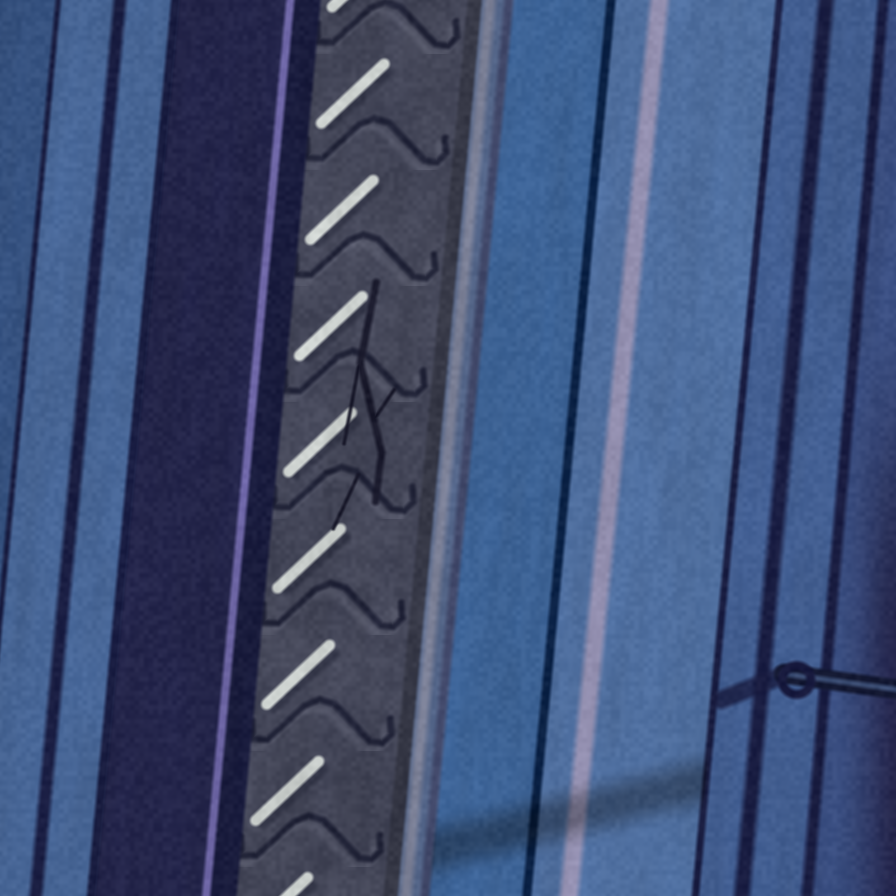
Reproduce this texture procedurally as a WebGL 1 fragment shader.

```glsl
precision highp float;
// Slanted blue painted panels beside a dark ribbed strip with pale slots and hooked grooves.
uniform vec2 u_resolution;

float hash(vec2 p) {
  return fract(sin(dot(p, vec2(127.1, 311.7))) * 43758.5453);
}

float noise(vec2 p) {
  vec2 i = floor(p), f = fract(p);
  f = f * f * (3.0 - 2.0 * f);
  return mix(mix(hash(i), hash(i + vec2(1, 0)), f.x),
             mix(hash(i + vec2(0, 1)), hash(i + vec2(1, 1)), f.x), f.y);
}

float fbm(vec2 p) {
  float sum = 0.0, amp = 0.5;
  for (int i = 0; i < 4; i++) {
    sum += amp * noise(p);
    p = p * 2.03 + 7.1;
    amp *= 0.5;
  }
  return sum;
}

float segment(vec2 p, vec2 a, vec2 b) {
  vec2 d = b - a;
  return length(p - a - d * clamp(dot(p - a, d) / dot(d, d), 0.0, 1.0));
}

// Soft coverage of a stroke with the given half width
float stroke(float d, float halfWidth, float soft) {
  return 1.0 - smoothstep(halfWidth - soft, halfWidth + soft, abs(d));
}

float edge(float x, float at) {
  return smoothstep(at - 0.003, at + 0.003, x);
}

float grooveDistance(vec2 q) {
  float d = segment(q, vec2(0.357, 0.156), vec2(0.359, 0.176));
  d = min(d, segment(q, vec2(0.359, 0.176), vec2(0.376, 0.177)));
  d = min(d, segment(q, vec2(0.376, 0.177), vec2(0.414, 0.139)));
  d = min(d, segment(q, vec2(0.414, 0.139), vec2(0.430, 0.132)));
  d = min(d, segment(q, vec2(0.430, 0.132), vec2(0.447, 0.137)));
  d = min(d, segment(q, vec2(0.447, 0.137), vec2(0.491, 0.179)));
  d = min(d, segment(q, vec2(0.491, 0.179), vec2(0.505, 0.181)));
  d = min(d, segment(q, vec2(0.505, 0.181), vec2(0.514, 0.171)));
  return min(d, segment(q, vec2(0.514, 0.171), vec2(0.511, 0.154)));
}

vec3 ribbedStrip(vec2 s) {
  vec3 col = vec3(0.27, 0.28, 0.35) + 0.07 * (fbm(s * 22.0) - 0.5);
  col *= 1.0 - 0.2 * edge(s.x, 0.522);
  vec2 q = vec2(s.x, mod(s.y - 0.06, 0.1297) + 0.06);
  col += 0.06 * stroke(grooveDistance(q + vec2(0.006, -0.009)), 0.004, 0.004);
  col = mix(col, vec3(0.11, 0.12, 0.20), 0.9 * stroke(grooveDistance(q), 0.0035, 0.003));
  // Pale slots with a shaded side
  float slot = segment(q, vec2(0.372, 0.137), vec2(0.435, 0.072));
  float shade = segment(q, vec2(0.381, 0.141), vec2(0.442, 0.081));
  col = mix(col, vec3(0.17, 0.18, 0.25), 0.7 * stroke(shade, 0.005, 0.004));
  return mix(col, vec3(0.80, 0.82, 0.81), stroke(slot, 0.0065, 0.0025));
}

void main() {
  vec2 p = gl_FragCoord.xy / u_resolution;
  p.y = 1.0 - p.y;
  // Shear so every slanted seam has a constant u
  float u = p.x + 0.094 * p.y;
  // Flat panels, left to right
  vec3 col = mix(vec3(0.21, 0.32, 0.50), vec3(0.28, 0.40, 0.59), edge(u, 0.065));
  col = mix(col, vec3(0.14, 0.145, 0.29), edge(u, 0.199));
  col = mix(col, vec3(0.10, 0.11, 0.24), edge(u, 0.328));
  col = mix(col, ribbedStrip(vec2(u, p.y)), edge(u, 0.358));
  col = mix(col, vec3(0.33, 0.40, 0.54), edge(u, 0.538));
  col = mix(col, vec3(0.24, 0.39, 0.59), edge(u, 0.572));
  col = mix(col, vec3(0.31, 0.435, 0.625), edge(u, 0.685));
  col = mix(col, vec3(0.26, 0.37, 0.57), edge(u, 0.870));
  col = mix(col, vec3(0.23, 0.31, 0.51), edge(u, 0.986));
  // Dark seams
  vec3 navy = vec3(0.09, 0.10, 0.24);
  float seams = max(stroke(u - 0.065, 0.003, 0.003), stroke(u - 0.134, 0.007, 0.004));
  seams = max(seams, max(stroke(u - 0.196, 0.005, 0.003), stroke(u - 0.870, 0.004, 0.003)));
  seams = max(seams, stroke(u - 0.922, 0.0085, 0.005));
  seams = max(seams, stroke(u - 0.009 * p.y - 0.986, 0.006, 0.004));
  col = mix(col, navy, 0.95 * seams);
  col = mix(col, vec3(0.04, 0.13, 0.27), stroke(u - 0.682, 0.005, 0.003));
  // Bright ridges and the rail
  col = mix(col, vec3(0.43, 0.40, 0.65), stroke(u - 0.324, 0.0045, 0.003));
  col = mix(col, vec3(0.52, 0.53, 0.61), 0.85 * stroke(u - 0.547, 0.006, 0.005));
  col = mix(col, vec3(0.24, 0.26, 0.39), 0.85 * stroke(u - 0.568, 0.005, 0.004));
  col = mix(col, vec3(0.60, 0.57, 0.69), 0.9 * stroke(u + 0.007 * p.y - 0.736, 0.010, 0.005));
  // Forked twig lying on the strip
  float twig = segment(p, vec2(0.420, 0.315), vec2(0.402, 0.405));
  twig = min(twig, segment(p, vec2(0.402, 0.405), vec2(0.426, 0.505)));
  twig = min(twig, segment(p, vec2(0.426, 0.505), vec2(0.419, 0.560)));
  float fork = segment(p, vec2(0.402, 0.400), vec2(0.384, 0.495));
  fork = min(fork, segment(p, vec2(0.400, 0.530), vec2(0.372, 0.590)));
  fork = min(fork, segment(p, vec2(0.416, 0.470), vec2(0.440, 0.435)));
  col = mix(col, vec3(0.08, 0.08, 0.15), 0.9 * max(stroke(twig, 0.004, 0.003), stroke(fork, 0.002, 0.002)));
  // Soft shadows, then the rod and its clamp
  float shadow = stroke(segment(p, vec2(0.42, 0.965), vec2(0.785, 0.872)), 0.022, 0.018);
  col *= 1.0 - 0.32 * shadow * edge(u, 0.572) * (1.0 - edge(u, 0.870));
  col = mix(col, navy, 0.8 * stroke(segment(p, vec2(0.805, 0.781), vec2(0.87, 0.755)), 0.010, 0.004));
  float corner = smoothstep(0.93, 1.01, p.x) * smoothstep(0.3, 0.75, p.y);
  col = mix(col, vec3(0.13, 0.12, 0.26), 0.9 * corner);
  float rod = segment(p, vec2(0.875, 0.752), vec2(1.02, 0.772));
  col = mix(col, vec3(0.07, 0.09, 0.19), stroke(rod, 0.011, 0.003));
  col = mix(col, vec3(0.30, 0.39, 0.56), 0.7 * stroke(rod, 0.003, 0.003));
  col = mix(col, navy, stroke(length(p - vec2(0.889, 0.759)) - 0.016, 0.005, 0.003));
  // Weathering along the seams and fine grain
  col *= 0.93 + 0.14 * fbm(vec2(u * 45.0, p.y * 9.0));
  gl_FragColor = vec4(col + 0.05 * (noise(p * 190.0) - 0.5), 1.0);
}
```
